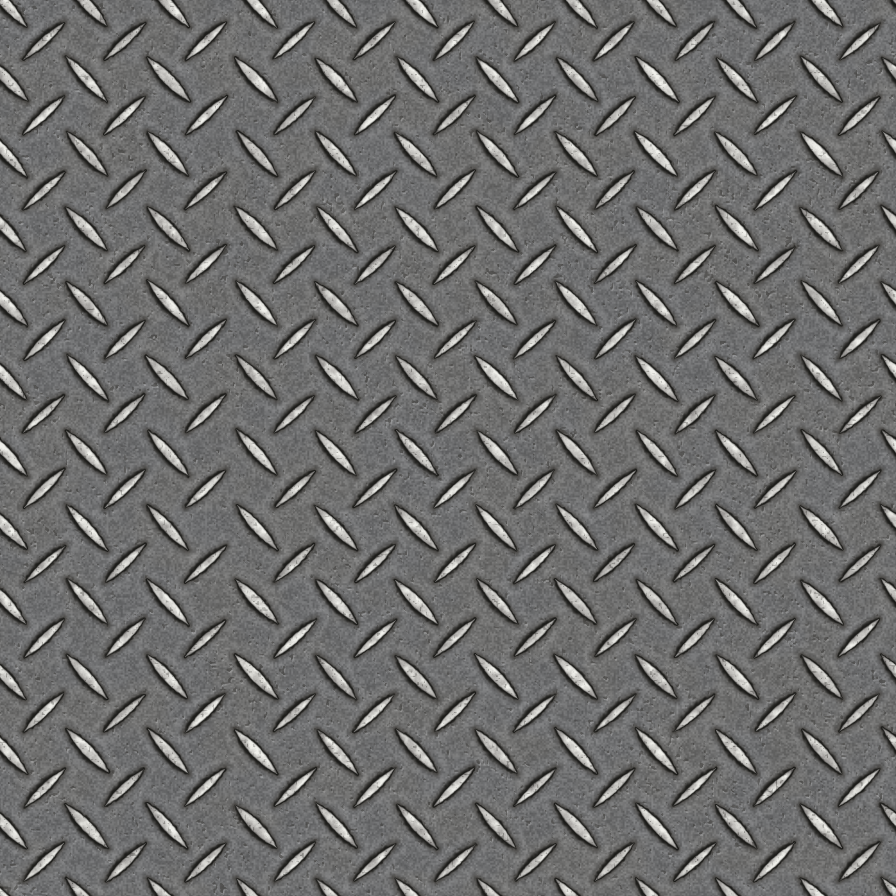
Write a Shadertoy shader that draws this texture.

```glsl
const vec2 REPEATS = vec2(11.0, 12.0);
const vec3 WARM_STEEL = vec3(0.428, 0.427, 0.423);
const vec3 COOL_STEEL = vec3(0.424, 0.427, 0.432);
const vec3 PIT = vec3(0.25, 0.245, 0.235);
const vec3 SHADOW = vec3(0.09, 0.09, 0.08);
const vec3 WARM_SHADE = vec3(0.25, 0.24, 0.225);
const vec3 WORN_FACE = vec3(0.60, 0.59, 0.58);
const vec3 BRIGHT_FACE = vec3(0.94, 0.94, 0.92);

float hash(vec2 p) {
    vec3 q = fract(p.xyx * 0.1031);
    q += dot(q, q.yzx + 33.33);
    return fract((q.x + q.y) * q.z);
}

// Value noise that wraps around the canvas
float noise(vec2 uv, float freq) {
    vec2 p = uv * freq;
    vec2 i = floor(p);
    vec2 f = fract(p);
    f = f * f * (3.0 - 2.0 * f);
    vec2 a = mod(i, freq);
    vec2 b = mod(i + 1.0, freq);
    return mix(mix(hash(a), hash(vec2(b.x, a.y)), f.x),
               mix(hash(vec2(a.x, b.y)), hash(b), f.x), f.y);
}

float fbm(vec2 uv, float freq) {
    float sum = 0.0;
    float amp = 0.5;
    for (int k = 0; k < 4; k++) {
        sum += amp * noise(uv, freq);
        freq *= 2.0;
        amp *= 0.5;
    }
    return sum / 0.9375;
}

// Pointed lens along y; size = half width, half length
float lensDistance(vec2 p, vec2 size) {
    p = abs(p);
    float d = 0.5 * (size.y * size.y - size.x * size.x) / size.x;
    return (p.y - size.y) * d > p.x * size.y
        ? length(p - vec2(0.0, size.y))
        : length(p + vec2(d, 0.0)) - d - size.x;
}

// Uneven column spacing, in cells
float columnDrift(float column) {
    float j = mod(column - 3.0, REPEATS.x);
    return j < 6.5 ? 0.079 - 0.018 * j : 0.014 - 0.009 * (j - 7.0);
}

float pitMask(vec2 uv, float amount) {
    float spots = 0.6 * noise(uv, 230.0) + 0.4 * noise(uv, 430.0);
    return smoothstep(0.73, 0.88, spots + 0.2 * (amount - 0.5));
}

vec3 steelPlate(vec2 uv) {
    float cloud = fbm(uv, 24.0);
    float wear = fbm(uv + 0.37, 13.0);
    vec3 color = mix(WARM_STEEL, COOL_STEEL, smoothstep(0.3, 0.7, cloud));
    color += 0.04 * (fbm(uv, 120.0) - 0.5);
    color += 0.13 * (noise(uv, 500.0) - 0.5);
    // Pits with a lit lower rim
    float pit = pitMask(uv, wear);
    float rim = pitMask(uv + vec2(-0.001, 0.002), wear);
    color += 0.09 * rim * (1.0 - pit);
    return mix(color, PIT, 0.6 * pit);
}

// One lattice of raised studs laid over the plate
vec3 addStuds(vec3 color, vec2 uv, vec2 anchor, float angle, vec2 size, float seed, float pixel) {
    vec2 grid = uv * REPEATS - anchor;
    vec2 id = floor(grid + 0.5);
    vec2 cell = mod(id, REPEATS);
    float tone = hash(cell + seed);
    float wide = hash(cell + seed + 17.0);
    vec2 jitter = vec2(hash(cell + seed + 31.0), hash(cell + seed + 47.0)) - 0.5;
    vec2 offset = (grid - id - vec2(columnDrift(id.x), 0.0) - 0.02 * jitter) / REPEATS;

    // Local frame: x points to the shaded left side, y along the stud
    angle += 0.05 * (wide - 0.5);
    vec2 axis = vec2(cos(angle), sin(angle));
    vec2 p = vec2(dot(offset, vec2(-abs(axis.y), axis.x * sign(axis.y))), dot(offset, axis));
    size *= vec2(0.93 + 0.14 * wide, 0.98 + 0.04 * tone);
    float rough = noise(uv, 300.0) - 0.5;
    float dist = lensDistance(p, size) + 0.0007 * rough;
    float shaded = smoothstep(-0.005, 0.005, p.x);
    float along = clamp(abs(p.y) / size.y, 0.0, 1.0);

    // Lit lip, wide warm shade, then a dark edge that thins at the tips
    float lip = smoothstep(0.006, 0.010, dist) * smoothstep(0.018, 0.010, dist);
    color += 0.03 * lip;
    float halo = smoothstep(mix(0.0085, 0.0115, shaded), 0.0, dist);
    color = mix(color, WARM_SHADE, 0.85 * halo * halo);
    float reach = mix(0.0034, 0.0062, shaded) * mix(1.0, 0.5, along * along);
    float edge = smoothstep(reach, 0.15 * reach, dist + 0.0014 * rough);
    color = mix(color, SHADOW, 0.9 * edge);

    // Polished face: bright towards the lit side, dull at the tips
    float polish = 0.48 + 0.2 * tone - 0.32 * p.x / size.x;
    polish += 1.2 * (fbm(uv, 150.0) - 0.5) - 0.5 * smoothstep(0.45, 1.0, along);
    vec3 face = mix(WORN_FACE, BRIGHT_FACE, clamp(polish, 0.0, 1.0));
    face -= 0.2 * smoothstep(0.7, 0.95, noise(uv, 420.0));
    face *= mix(0.75, 1.0, smoothstep(0.0, -0.0018, dist));
    return mix(color, face, smoothstep(pixel, -pixel, dist));
}

void mainImage(out vec4 fragColor, in vec2 fragCoord) {
    vec2 uv = fragCoord / iResolution.xy;
    float pixel = 0.8 / iResolution.y;
    vec3 color = steelPlate(uv);
    color = addStuds(color, uv, vec2(0.540, 0.453), radians(43.0), vec2(0.0041, 0.0305), 5.0, pixel);
    color = addStuds(color, uv, vec2(0.072, 0.937), radians(-47.0), vec2(0.0055, 0.0335), 83.0, pixel);
    fragColor = vec4(clamp(color, 0.0, 1.0), 1.0);
}
```
